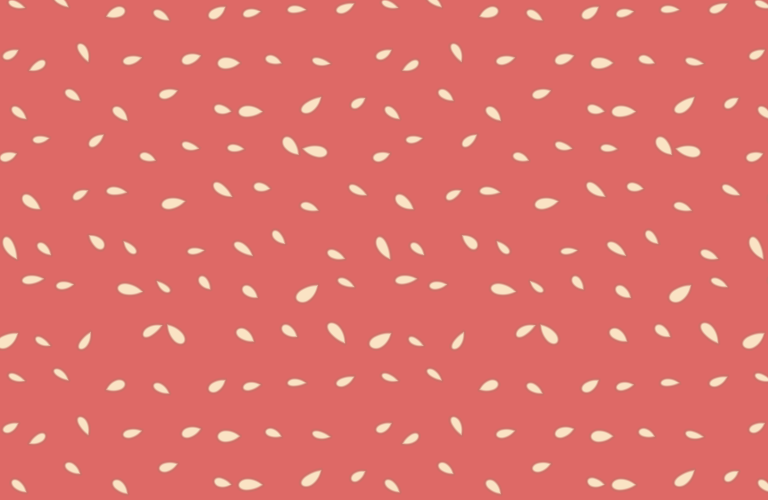
Reproduce this pattern procedurally as a WebGL 1 fragment shader.

```glsl
precision highp float;
uniform vec2 u_resolution;

// All lengths are fractions of the canvas height.
#define CELL 0.0933          // spacing of the seeds
#define CELLS_PER_TILE 8.0   // the scatter repeats after this many cells
#define JITTER 0.46          // wander of a seed inside its cell
#define SEED_TIP 0.026       // widest point to pointed end
#define SEED_BACK 0.014      // widest point to round end
#define SEED_HALF_WIDTH 0.009
#define TILT_RANGE 1.15      // spread of directions, radians
#define SOFTNESS 0.0028      // half width of the blurred edge
#define RIM 0.0036           // width of the dull rim around a seed
#define FLESH vec3(0.87, 0.41, 0.40)
#define RIM_COLOR vec3(0.81, 0.43, 0.40)
#define CREAM vec3(0.98, 0.89, 0.77)

vec2 hash2(vec2 p) {
  vec3 q = fract(p.xyx * vec3(0.1031, 0.1030, 0.0973));
  q += dot(q, q.yzx + 33.33);
  return fract((q.xx + q.yz) * q.zy);
}

mat2 rotation(float a) {
  float c = cos(a), s = sin(a);
  return mat2(c, -s, s, c);
}

// Teardrop with its point towards +x: half an ellipse joined to two arcs.
float seedDistance(vec2 p, float halfWidth) {
  vec2 q = vec2(p.x, abs(p.y) + 1e-6);
  if (q.x < 0.0) {
    vec2 axes = vec2(SEED_BACK, halfWidth);
    float k = length(q / axes);
    return k * (k - 1.0) / length(q / (axes * axes));
  }
  float radius = (SEED_TIP * SEED_TIP + halfWidth * halfWidth) / (2.0 * halfWidth);
  float arc = length(vec2(q.x, q.y + radius - halfWidth)) - radius;
  return max(arc, q.x - SEED_TIP);
}

// Distance to the seed that belongs to one grid cell.
float cellSeed(vec2 p, vec2 cell) {
  vec2 id = mod(cell, CELLS_PER_TILE) + 7.0;
  vec2 place = hash2(id);
  vec2 turn = hash2(id + 31.7);
  vec2 form = hash2(id + 73.1);
  vec2 extra = hash2(id + 117.9);

  // Alternate rows are shifted by half a cell.
  vec2 center = cell + 0.5 + (place - 0.5) * JITTER;
  center.x += 0.5 * mod(cell.y, 2.0);

  float angle = (turn.x + turn.y - 1.0) * TILT_RANGE - 0.1;
  angle += 3.14159 * step(0.88, extra.x);
  float size = mix(0.78, 1.25, form.x * form.x);

  vec2 local = rotation(angle) * (p - center * CELL) / size;
  local.y += (extra.y - 0.5) * 9.0 * local.x * local.x;
  return size * seedDistance(local, SEED_HALF_WIDTH * mix(0.82, 1.18, form.y));
}

void main() {
  vec2 p = gl_FragCoord.xy / u_resolution.y;
  vec2 home = floor(p / CELL);

  // Nearest seed among the surrounding cells.
  float d = 1.0;
  for (int y = -1; y <= 1; y++) {
    for (int x = -2; x <= 1; x++) {
      d = min(d, cellSeed(p, home + vec2(float(x), float(y))));
    }
  }

  // Flesh, dull rim, then the cream seed.
  float soft = max(SOFTNESS, 0.7 / u_resolution.y);
  float rim = 1.0 - smoothstep(RIM, RIM + soft, d);
  float seed = 1.0 - smoothstep(-soft, soft, d);
  vec3 color = mix(FLESH, RIM_COLOR, rim);
  color = mix(color, CREAM, seed);
  gl_FragColor = vec4(color, 1.0);
}
```
